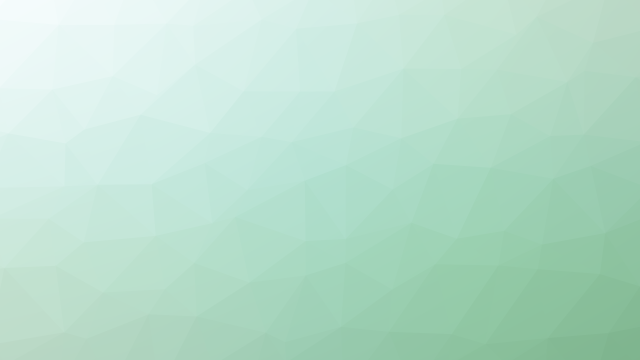
Reproduce this background procedurally as a Shadertoy shader.

```glsl
// Pale mint low-poly background: a jittered triangle mesh shaded by a two-axis colour ramp.

const float CELL = 0.139;                 // mesh spacing, in canvas heights
const vec2  MESH_OFFSET = vec2(0.0, 0.617); // lattice origin, in cells
const float JITTER = 0.68;                // spread of each vertex, in cells
const float SLANT_BIAS = 1.15;            // preference for rising diagonals
const float FACET_FLATNESS = 0.75;        // 0 smooth ramp, 1 flat facets

const vec3 ICE    = vec3(0.97, 0.99, 0.995);
const vec3 FROST  = vec3(0.86, 0.95, 0.93);
const vec3 MINT   = vec3(0.70, 0.88, 0.82);
const vec3 JADE   = vec3(0.59, 0.805, 0.67);
const vec3 FOREST = vec3(0.49, 0.70, 0.55);

vec2 hash2(vec2 p) {
    vec3 q = fract(p.xyx * vec3(0.1031, 0.1030, 0.0973));
    q += dot(q, q.yzx + 33.33);
    return fract((q.xx + q.yz) * q.zy);
}

vec2 meshVertex(vec2 id) {
    return id + MESH_OFFSET + JITTER * (hash2(id + 47.0) - 0.5);
}

vec3 ramp(float t) {
    float s = clamp(t, 0.0, 1.0) * 4.0;
    vec3 c = mix(ICE, FROST, min(s, 1.0));
    c = mix(c, MINT, clamp(s - 1.0, 0.0, 1.0));
    c = mix(c, JADE, clamp(s - 2.0, 0.0, 1.0));
    return mix(c, FOREST, clamp(s - 3.0, 0.0, 1.0));
}

// Average of a left-to-right and a top-to-bottom ramp, at a point in cells
vec3 gradient(vec2 p) {
    vec2 uv = p * CELL * vec2(iResolution.y / iResolution.x, 1.0);
    return 0.5 * (ramp(uv.x) + ramp(1.0 - uv.y));
}

// Signed distance to the left of the line a-b
float edgeDistance(vec2 p, vec2 a, vec2 b) {
    vec2 e = b - a, q = p - a;
    return (e.x * q.y - e.y * q.x) / length(e);
}

// Adds one counter-clockwise facet: colour in rgb, coverage in a
void addFacet(inout vec4 sum, vec2 p, float pixel, vec2 a, vec2 b, vec2 c) {
    float d = min(edgeDistance(p, a, b),
                  min(edgeDistance(p, b, c), edgeDistance(p, c, a)));
    float coverage = clamp(d / pixel + 0.5, 0.0, 1.0);
    if (coverage > 0.0) {
        sum += coverage * vec4(gradient((a + b + c) / 3.0), 1.0);
    }
}

void mainImage(out vec4 fragColor, in vec2 fragCoord) {
    float pixel = 1.0 / (iResolution.y * CELL);
    vec2 p = fragCoord * pixel;
    vec2 home = floor(p - MESH_OFFSET);
    vec4 sum = vec4(0.0);

    // Split each nearby quad along its shorter diagonal
    for (int y = -1; y <= 1; y++) {
        for (int x = -1; x <= 1; x++) {
            vec2 id = home + vec2(x, y);
            vec2 a = meshVertex(id);
            vec2 b = meshVertex(id + vec2(1.0, 0.0));
            vec2 c = meshVertex(id + vec2(1.0, 1.0));
            vec2 d = meshVertex(id + vec2(0.0, 1.0));
            if (distance(a, c) < SLANT_BIAS * distance(b, d)) {
                addFacet(sum, p, pixel, a, b, c);
                addFacet(sum, p, pixel, a, c, d);
            } else {
                addFacet(sum, p, pixel, a, b, d);
                addFacet(sum, p, pixel, b, c, d);
            }
        }
    }

    // Blend flat facets with the smooth ramp beneath
    vec3 smoothColour = gradient(p);
    vec3 facetColour = sum.a > 0.0 ? sum.rgb / sum.a : smoothColour;
    fragColor = vec4(mix(smoothColour, facetColour, FACET_FLATNESS), 1.0);
}
```
